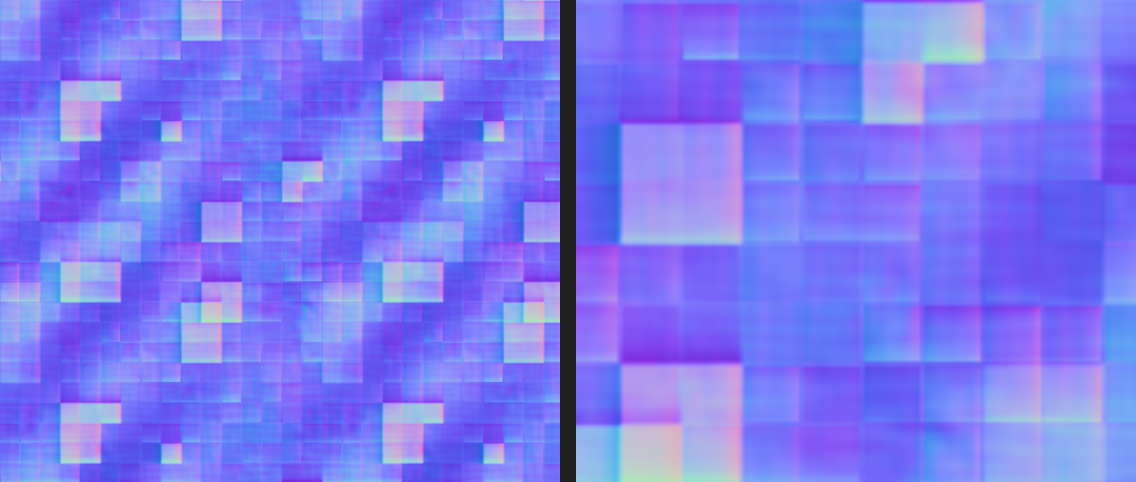
Left: the whole. Right: its middle third, enlarged.
Give the GLSL for this texture map, as a WebGL 2 fragment shader.

```glsl
#version 300 es
precision highp float;

uniform vec2 u_resolution;
out vec4 fragColor;

vec2 hash2(vec2 p) {
    vec3 q = fract(p.xyx * vec3(0.1031, 0.1030, 0.0973));
    q += dot(q, q.yzx + 33.33);
    return fract((q.xx + q.yz) * q.zy) * 2.0 - 1.0;
}

float corner(vec2 id, vec2 offset, vec2 period) {
    return dot(hash2(mod(id, period) + 7.0), offset);
}

// Gradient noise that wraps after a whole number of lattice cells
float noise(vec2 p, vec2 period) {
    vec2 id = floor(p), f = fract(p);
    vec2 u = f * f * f * (f * (f * 6.0 - 15.0) + 10.0);
    vec2 e = vec2(1.0, 0.0);
    float top = mix(corner(id, f, period), corner(id + e, f - e, period), u.x);
    float low = mix(corner(id + e.yx, f - e.yx, period), corner(id + 1.0, f - 1.0, period), u.x);
    return mix(top, low, u.y);
}

// Slope of one raised plate: halo before its near sides, ramp up to its far sides
vec2 plateSlope(vec2 p, vec4 plate) {
    vec2 q = mod(p - plate.xy + 4.0, 16.0) - 4.0;
    vec2 past = q - plate.zw;
    vec2 inside = smoothstep(-0.09, 0.09, q) * (1.0 - smoothstep(-0.09, 0.09, past));
    vec2 before = min(q, 0.0);
    vec2 halo = 0.6 * exp(6.0 * before) + 0.4 * exp(1.5 * before);
    halo *= 1.0 - smoothstep(-0.09, 0.09, q);
    vec2 ramp = 0.38 + 0.8 * exp(5.0 * min(past, 0.0));
    return ramp * inside.x * inside.y - halo * inside.yx;
}

// Broad diagonal swells, partly stepped on the block grid
vec2 swellSlope(vec2 p) {
    vec2 stair = floor(p) + smoothstep(0.8, 1.0, fract(p));
    vec2 q = mix(p, stair + 0.5, 0.4);
    float wave = cos(6.28319 * (q.x + q.y - 1.0) / 8.0);
    float reach = 0.6 + 0.4 * cos(6.28319 * (q.x - 5.0) / 16.0);
    vec2 drift = vec2(noise(q / 4.0, vec2(4.0)), noise(q / 4.0 + 0.5, vec2(4.0)));
    return vec2(-0.09, -0.08) + vec2(0.21, 0.31) * wave * reach + 0.3 * drift;
}

// Sparse shallow blocks, from square to four times as long as wide
vec2 blockSlope(vec2 p) {
    vec2 slope = vec2(0.0);
    for (int i = 0; i < 9; i++) {
        vec2 size = exp2(vec2(i % 3, i / 3));
        vec2 g = (p + float(i)) / size, f = fract(g);
        vec2 id = mod(floor(g), 16.0 / size) + 31.0 * float(i + 1);
        vec2 tilt = hash2(id);
        float present = step(0.4, hash2(id + 5.0).x);
        vec2 rim = smoothstep(vec2(0.0), 0.09 / size, f) * smoothstep(vec2(0.0), 0.09 / size, 1.0 - f);
        vec2 bevel = exp(-6.0 * size * (1.0 - f)) - 0.6 * exp(-6.0 * size * f);
        slope += present * (0.07 * tilt + 0.42 * bevel * max(tilt.yx, 0.0)) * rim.x * rim.y;
    }
    return slope;
}

// Long scratches along both axes and small dents
vec2 wearSlope(vec2 p) {
    vec2 streaks = vec2(noise(p * vec2(4.0, 0.5), vec2(64.0, 8.0)),
                        noise(p * vec2(0.5, 4.0), vec2(8.0, 64.0)));
    vec2 dents = vec2(noise(p * 2.0, vec2(32.0)), noise(p * 2.0 + 0.5, vec2(32.0)));
    float patches = smoothstep(0.0, 0.4, noise(p / 2.0, vec2(8.0)));
    return 0.18 * streaks + (0.07 + 0.25 * patches) * dents;
}

void main() {
    // Sixteen blocks per repeat, counted from the upper left
    vec2 p = vec2(gl_FragCoord.x, u_resolution.y - gl_FragCoord.y) / u_resolution.y * 23.93;

    // Plates as left, top, width, height; the last three are shallow
    const vec4 plates[12] = vec4[12](
        vec4(3, 4, 2, 3), vec4(5, 4, 1, 1), vec4(8, 6, 1, 1),
        vec4(10, 10, 2, 2), vec4(10, 14, 2, 2), vec4(9, 15, 2, 3),
        vec4(3, 13, 3, 2), vec4(14, 8, 1, 2), vec4(15, 8, 1, 1),
        vec4(0, 14, 2, 5), vec4(6, 8, 2, 2), vec4(2, 11, 5, 2));

    vec2 slope = swellSlope(p) + blockSlope(p) + wearSlope(p);
    for (int i = 0; i < 12; i++) {
        slope += plateSlope(p, plates[i]) * (i < 9 ? 0.95 : 0.4);
    }

    // Encode the surface direction as a colour
    vec3 normal = normalize(vec3(slope, 1.0));
    fragColor = vec4(0.5 + 0.5 * normal - vec3(0.0, 0.0, 0.015), 1.0);
}
```
